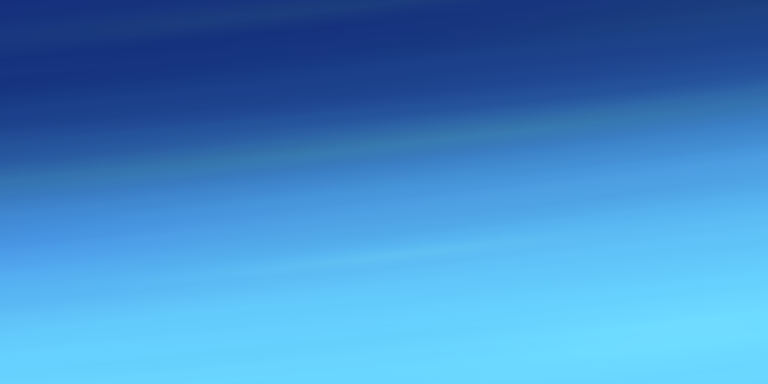
Give the GLSL for this background, as a WebGL 1 fragment shader.

```glsl
precision highp float;
// Soft motion-blurred sky: deep navy above, through a dull teal band, to bright cyan below.
// A color ramp runs across tilted bands; layered sines add fine streaks and
// stretched Gaussian glows add broad local tints.

uniform vec2 u_resolution;

const float TILT = 0.215;          // rise of the bands over the full width
const float BEND = 0.025;          // slight arch of the bands
const float STREAK_SHIFT = 0.010;  // how far streaks displace the ramp
const float STREAK_LIGHT = 0.012;  // how much streaks change brightness

const vec3 NAVY   = vec3(0.082, 0.185, 0.485);
const vec3 INDIGO = vec3(0.088, 0.208, 0.505);
const vec3 COBALT = vec3(0.115, 0.265, 0.555);
const vec3 DUSK   = vec3(0.150, 0.335, 0.615);
const vec3 STEEL  = vec3(0.205, 0.445, 0.710);
const vec3 AZURE  = vec3(0.240, 0.515, 0.795);
const vec3 SKY    = vec3(0.290, 0.605, 0.875);
const vec3 LIGHT  = vec3(0.345, 0.710, 0.940);
const vec3 PALE   = vec3(0.385, 0.785, 0.985);
const vec3 CYAN   = vec3(0.410, 0.835, 1.000);

const vec3 TEAL_TINT   = vec3(0.015, 0.035, -0.020);
const vec3 HAZE_TINT   = vec3(0.022, 0.040, -0.008);
const vec3 VIOLET_TINT = vec3(-0.010, -0.025, 0.015);
const vec3 SHINE_TINT  = vec3(0.025, 0.030, 0.005);

float stepTo(float a, float b, float t) {
  return clamp((t - a) / (b - a), 0.0, 1.0);
}

// Color by depth below the top edge, measured across the bands
vec3 skyRamp(float t) {
  vec3 c = mix(NAVY, INDIGO, stepTo(0.00, 0.22, t));
  c = mix(c, COBALT, stepTo(0.22, 0.33, t));
  c = mix(c, DUSK,   stepTo(0.33, 0.405, t));
  c = mix(c, STEEL,  stepTo(0.405, 0.48, t));
  c = mix(c, AZURE,  stepTo(0.48, 0.55, t));
  c = mix(c, SKY,    stepTo(0.55, 0.63, t));
  c = mix(c, LIGHT,  stepTo(0.63, 0.74, t));
  c = mix(c, PALE,   stepTo(0.74, 0.87, t));
  return mix(c, CYAN, stepTo(0.87, 1.02, t));
}

// Layered sines: rapid across the bands, slow along them
float streaks(vec2 p) {
  float sum = 0.0;
  float weight = 0.5;
  float freq = 22.0;
  for (int i = 0; i < 5; i++) {
    float k = float(i);
    float drift = 1.3 * sin(p.x * (2.3 + k) + k * 1.7);
    float fade = 0.6 + 0.4 * sin(p.x * (3.1 + 0.8 * k) + p.y * 9.0 + k * 2.4);
    sum += weight * fade * sin(p.y * freq + drift + k * 4.1);
    weight *= 0.68;
    freq *= 1.75;
  }
  return sum;
}

float glow(vec2 p, vec2 center, vec2 size) {
  vec2 d = (p - center) / size;
  return exp(-dot(d, d));
}

void main() {
  vec2 uv = gl_FragCoord.xy / u_resolution;

  // Band space: x along the streaks, y down across them
  float depth = 1.0 - uv.y + TILT * uv.x - BEND * uv.x * (1.0 - uv.x);
  vec2 band = vec2(uv.x, depth);

  float streak = streaks(band);
  vec3 color = skyRamp(depth + STREAK_SHIFT * streak);
  color += STREAK_LIGHT * streak * vec3(0.5, 1.0, 0.6);

  // Teal band and upper haze
  color += TEAL_TINT * glow(band, vec2(0.50, 0.475), vec2(0.55, 0.035));
  color += HAZE_TINT * glow(band, vec2(0.40, 0.105), vec2(0.40, 0.035));
  color += HAZE_TINT * glow(band, vec2(1.00, 0.22), vec2(0.35, 0.060));

  // Violet lower left, thin bright streak and lower right shine
  color += VIOLET_TINT * glow(band, vec2(0.00, 0.67), vec2(0.28, 0.100));
  color += SHINE_TINT * glow(band, vec2(0.52, 0.77), vec2(0.22, 0.015));
  color += SHINE_TINT * glow(band, vec2(0.90, 1.05), vec2(0.25, 0.075));

  gl_FragColor = vec4(clamp(color, 0.0, 1.0), 1.0);
}
```
